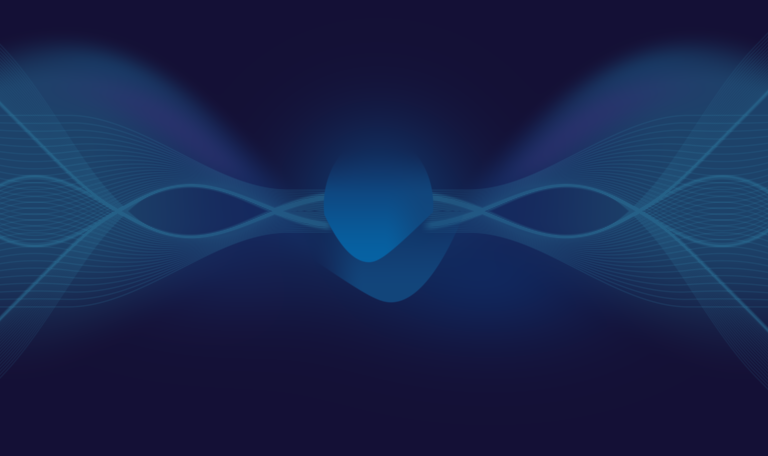
Write a WebGL 1 fragment shader that draws this background.

```glsl
precision highp float;
// Dark navy backdrop with two mirrored teal wings, woven line bundles and
// a pair of glowing blue drops in the middle. Wings are soft curved masks,
// lines are blends between guide waves, drops are bowl-shaped distances.

uniform vec2 u_resolution;

// Layout, in units of the canvas height
const vec2 AXIS = vec2(-0.012, 0.537);      // crossing point of both mirror axes
const vec2 FRONT_TIP = vec2(-0.021, -0.112);
const vec2 BACK_TIP = vec2(0.027, -0.200);
const vec2 FRONT_RADII = vec2(0.120, 0.153);
const float WING_HEIGHT = 0.345;
const float WING_PEAK = 0.70;
const float WING_SPAN = 0.52;
const float HALF_PERIOD = 0.344;
const float FIRST_NODE = 0.228;
const int LINE_COUNT = 22;
const float LINE_WIDTH = 0.0010;
const float LINE_ALPHA = 0.30;
const float RIBBON_ALPHA = 0.34;

// Colours
const vec3 NAVY = vec3(0.080, 0.064, 0.210);
const vec3 BLUE = vec3(0.085, 0.160, 0.370);
const vec3 TEAL = vec3(0.115, 0.275, 0.430);
const vec3 RIM = vec3(0.080, 0.280, 0.450);
const vec3 VIOLET = vec3(0.190, 0.190, 0.440);
const vec3 CORE = vec3(0.060, 0.240, 0.450);
const vec3 DEEP_BLUE = vec3(0.060, 0.180, 0.410);
const vec3 LINE = vec3(0.170, 0.460, 0.610);
const vec3 DROP_TOP = vec3(0.070, 0.230, 0.440);
const vec3 DROP_LOW = vec3(0.025, 0.385, 0.640);
const vec3 DROP_BACK = vec3(0.070, 0.270, 0.480);

float glow(vec2 p, vec2 center, vec2 radii) {
  vec2 q = (p - center) / radii;
  return exp(-dot(q, q));
}

// Guide heights at distance d: ribbon, envelope, steep ribbon, outer fan
vec4 guides(float d) {
  float ribbon = (0.031 + 0.06 * d) * sin(3.14159 * (d - FIRST_NODE) / HALF_PERIOD);
  float envelope = 0.046 + 0.164 * smoothstep(0.197, 0.68, d);
  float bend = max(d - 0.592, 0.0);
  float steep = ribbon - 3.15 * bend * bend;
  float fan = steep - 0.13 * smoothstep(0.48, 0.83, d);
  return vec4(ribbon, envelope, steep, fan);
}

// Distance to a curve and its vertical mirror, corrected for its slope
float curveDistance(float y, float height, float slope) {
  return abs(abs(y) - abs(height)) * inversesqrt(1.0 + slope * slope);
}

float stroke(float dist, float width, float px) {
  return (1.0 - smoothstep(0.0, width + px, dist)) * 2.0 * width / (width + px);
}

// Signed distance above a bowl: parabola for x < 0, hyperbola for x > 0
float bowl(vec2 q, float curvature, float blunt, float steepness) {
  float root = sqrt(blunt * blunt + steepness * steepness * q.x * q.x);
  float isRight = step(0.0, q.x);
  float height = mix(curvature * q.x * q.x, root - blunt, isRight);
  float slope = mix(2.0 * curvature * q.x, steepness * steepness * q.x / root, isRight);
  return (q.y - height) * inversesqrt(1.0 + slope * slope);
}

vec3 backdrop(vec2 p, float d) {
  vec3 color = NAVY;
  color = mix(color, DEEP_BLUE, 0.75 * glow(p, vec2(0.25, -0.14), vec2(0.27, 0.15)));
  color = mix(color, BLUE, 0.65 * glow(p, vec2(-0.33, -0.11), vec2(0.26, 0.13)));

  // Wings: curved upper edge, gradual fade below
  float offset = (WING_PEAK - d) / WING_SPAN;
  float inside = WING_HEIGHT * (1.0 - offset * offset) - p.y;
  float depth = mix(0.14, 0.38, smoothstep(0.2, 0.8, d));
  float wing = smoothstep(-0.06, 0.07, inside) * (1.0 - smoothstep(0.1 * depth, depth, -p.y));
  color = mix(color, mix(BLUE, TEAL, smoothstep(0.25, 0.65, d)), 0.92 * wing);
  float upper = smoothstep(0.02, 0.12, p.y);
  float rim = exp(-pow((inside - 0.015) / 0.035, 2.0)) * glow(vec2(d, 0.0), vec2(0.57, 0.0), vec2(0.16, 1.0));
  float band = exp(-pow((inside - 0.075) / 0.05, 2.0)) * glow(vec2(d, 0.0), vec2(0.45, 0.0), vec2(0.22, 1.0));
  color = mix(color, RIM, 0.45 * rim * upper);
  color = mix(color, VIOLET, 0.60 * band * upper);

  return mix(color, CORE, 0.85 * glow(p, vec2(0.0, 0.03), vec2(0.18, 0.17)));
}

float weave(float y, float d, float px) {
  vec4 height = guides(d);
  vec4 slope = (guides(d + 0.002) - height) / 0.002;
  float lines = 0.0;
  for (int i = 0; i < LINE_COUNT; i++) {
    float t = pow(float(i) / float(LINE_COUNT - 1), 1.3);
    vec2 h = mix(height.xz, height.yw, t);
    vec2 s = mix(slope.xz, slope.yw, t);
    lines += stroke(curveDistance(y, h.x, s.x), LINE_WIDTH, px);
    lines += 0.7 * smoothstep(0.45, 0.65, d) * stroke(curveDistance(y, h.y, s.y), LINE_WIDTH, px);
  }
  float width = mix(0.010, 0.0045, smoothstep(0.1, 0.4, d));
  float ribbons = stroke(curveDistance(y, height.x, slope.x), width, px);
  ribbons = max(ribbons, stroke(curveDistance(y, height.z, slope.z), width, px));
  return min(LINE_ALPHA * lines, 0.36) + RIBBON_ALPHA * min(ribbons, 1.0);
}

void main() {
  float px = 1.0 / u_resolution.y;
  vec2 p = (gl_FragCoord.xy - vec2(0.5 * u_resolution.x, 0.0)) * px - AXIS;
  float d = abs(p.x);
  vec3 color = backdrop(p, d);
  color = mix(color, LINE, min(weave(p.y, d, px), 0.6) * smoothstep(0.09, 0.12, d));

  // Rear drop, fading to the left and upwards
  vec2 q = p - BACK_TIP;
  float back = smoothstep(-px, px, bowl(vec2(-q.x, q.y), 7.5, 0.0285, 0.7));
  back *= smoothstep(-0.15, -0.03, p.x) * (1.0 - smoothstep(-0.17, 0.04, p.y));
  color = mix(color, DROP_BACK, back);

  // Front drop, melting into the glow at its top
  float sides = (1.0 - length((p - vec2(0.0, 0.013)) / FRONT_RADII)) * FRONT_RADII.x;
  float front = min(bowl(p - FRONT_TIP, 10.9, 0.035, 1.0), sides);
  float mask = smoothstep(-px, px, front) * (1.0 - smoothstep(0.03, 0.14, p.y));
  vec3 fill = mix(DROP_LOW, DROP_TOP, smoothstep(-0.12, 0.14, p.y));
  fill = mix(fill, DROP_BACK, 0.8 * smoothstep(0.01, 0.11, p.x));
  gl_FragColor = vec4(mix(color, fill, mask), 1.0);
}
```
